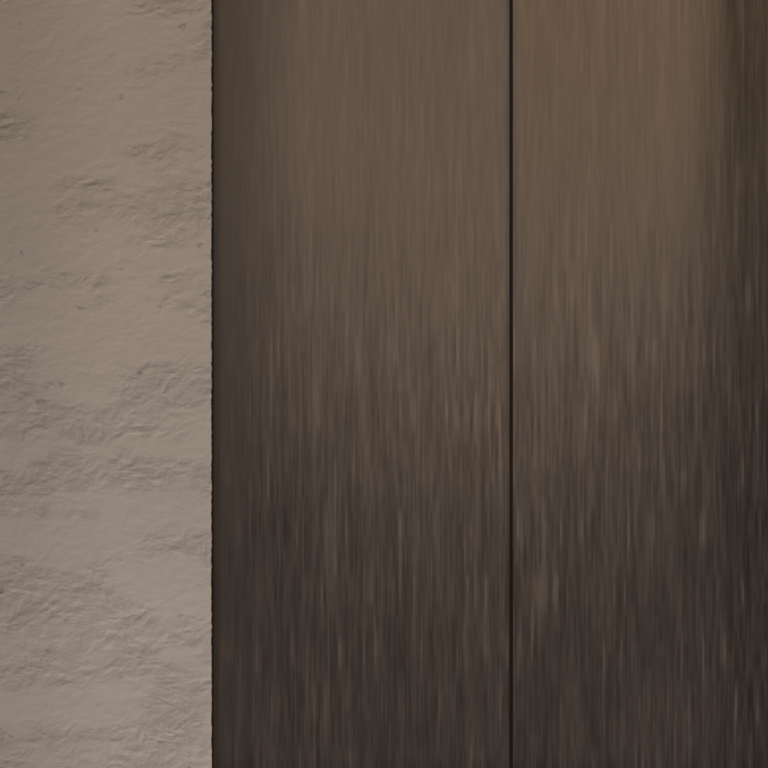
A WebGL 2 fragment shader for this texture:

```glsl
#version 300 es
precision highp float;
// Rough plaster strip beside two brushed dark panels split by a narrow seam.
// Plaster is embossed noise masked by worn patches; the panels are soft light
// gradients carrying layers of vertically stretched noise.
uniform vec2 u_resolution;
out vec4 outColor;

float hash(vec2 cell) {
  vec3 h = fract(vec3(cell.xyx) * 0.1031);
  h += dot(h, h.yzx + 33.33);
  return fract((h.x + h.y) * h.z);
}

float noise(vec2 p) {
  vec2 i = floor(p), f = fract(p);
  f = f * f * (3.0 - 2.0 * f);
  return mix(mix(hash(i), hash(i + vec2(1, 0)), f.x),
             mix(hash(i + vec2(0, 1)), hash(i + vec2(1, 1)), f.x), f.y);
}

float fbm(vec2 p) {
  float sum = 0.0, gain = 0.5;
  for (int i = 0; i < 4; i++) {
    sum += gain * noise(p);
    p = p * 2.03 + 17.7;
    gain *= 0.5;
  }
  return sum;
}

float plasterHeight(vec2 p) {
  vec2 warp = vec2(noise(p * 40.0), noise(p * 40.0 + 9.0)) * 0.012;
  return fbm((p + warp) * vec2(75.0, 125.0));
}

vec3 plaster(vec2 p) {
  // Broad light: warm and dim at the upper left, paler toward the foot
  vec3 color = mix(vec3(0.585, 0.535, 0.495), vec3(0.535, 0.475, 0.425),
                   smoothstep(0.1, 1.0, p.y));
  color *= 0.94 + 0.08 * smoothstep(0.0, 0.17, p.x);
  // Worn horizontal patches and embossed grain
  float patches = fbm(p * vec2(9.0, 24.0) + 3.0);
  float worn = smoothstep(0.42, 0.62, patches);
  float relief = plasterHeight(p) - plasterHeight(p + vec2(-0.0018, 0.0026));
  color *= 1.0 + relief * mix(0.12, 0.42, worn);
  color *= 1.0 - 0.055 * worn + 0.06 * (fbm(p * vec2(5.0, 11.0)) - 0.47);
  // Sparse pits and a faint horizontal joint
  float pit = smoothstep(0.73, 0.83, fbm(p * vec2(38.0, 60.0) + 40.0));
  color *= 1.0 - 0.14 * pit;
  return color * (1.0 - 0.025 * smoothstep(0.002, 0.0, abs(p.y - 0.463)));
}

vec3 panels(vec2 p, float seamX) {
  float second = step(seamX, p.x);
  // Light spills from above and reaches lower near the seam
  float reach = p.y + 0.13 * smoothstep(0.28, 0.62, p.x) * (1.0 - second)
              + second * mix(0.13, -0.03, smoothstep(0.72, 1.0, p.x));
  float lit = smoothstep(0.2, 0.88, reach);
  vec3 color = mix(vec3(0.238, 0.206, 0.184), vec3(0.385, 0.327, 0.280), lit);
  color *= mix(vec3(1.0), vec3(1.04, 1.02, 0.97), second * smoothstep(0.6, 1.0, p.y));
  // Darker outer sides
  float leftSide = smoothstep(0.275, 0.42, p.x);
  color *= mix(mix(0.95, 0.74, lit), 1.0, leftSide);
  float rightSide = smoothstep(0.89, 0.985, p.x + 0.02 * noise(p * vec2(90.0, 5.0)));
  color *= 1.0 - rightSide * mix(0.10, 0.33, lit);
  // Brushed fibres, strongest in the lower half
  float fine = noise(p * vec2(390.0, 22.0)) - 0.5;
  float medium = noise(p * vec2(215.0, 13.0) + 31.0) - 0.5;
  float wide = noise(p * vec2(75.0, 4.0) + 70.0) - 0.5;
  float flecks = noise(p * vec2(310.0, 58.0) + 12.0) - 0.5;
  float contrast = mix(0.27, 0.07, smoothstep(0.3, 0.85, p.y));
  contrast += 0.10 * rightSide;
  contrast *= mix(0.4, 1.0, smoothstep(0.28, 0.36, p.x));
  float grain = fine * 0.75 + medium * 0.6 + wide * 0.3 + flecks * 0.45;
  color *= 1.0 + contrast * grain;
  color += vec3(0.055, 0.044, 0.032) * contrast * 3.0 * smoothstep(0.22, 0.48, medium);
  return color * (1.0 - 0.06 * smoothstep(0.02, 0.0, p.y));
}

void main() {
  vec2 p = gl_FragCoord.xy / u_resolution;
  float pixel = 1.0 / u_resolution.x;
  float wallX = 0.2755, seamX = 0.6655;
  vec3 color = panels(p, seamX);

  // Seam with a soft shadow and a thin lit lip on its right
  float seam = abs(p.x - seamX);
  color *= 1.0 - 0.14 * smoothstep(0.011, 0.001, seam);
  color *= 1.0 + 0.09 * smoothstep(0.002, 0.0, abs(p.x - seamX - 0.004));
  color = mix(color, vec3(0.105, 0.085, 0.072),
              0.92 * (1.0 - smoothstep(0.0018 - 0.5 * pixel, 0.0018 + pixel, seam)));

  // Shadow gap where the panels meet the plaster
  float gap = p.x - wallX;
  color *= 1.0 - 0.2 * smoothstep(0.016, 0.002, gap);
  color = mix(color, vec3(0.125, 0.100, 0.085), 0.9 * smoothstep(0.0045, 0.0015, gap));
  float edgeX = wallX + 0.0012 * (noise(vec2(p.y * 190.0, 2.0)) - 0.5);
  color = mix(plaster(p), color, smoothstep(-pixel, pixel, p.x - edgeX));

  outColor = vec4(color, 1.0);
}
```
